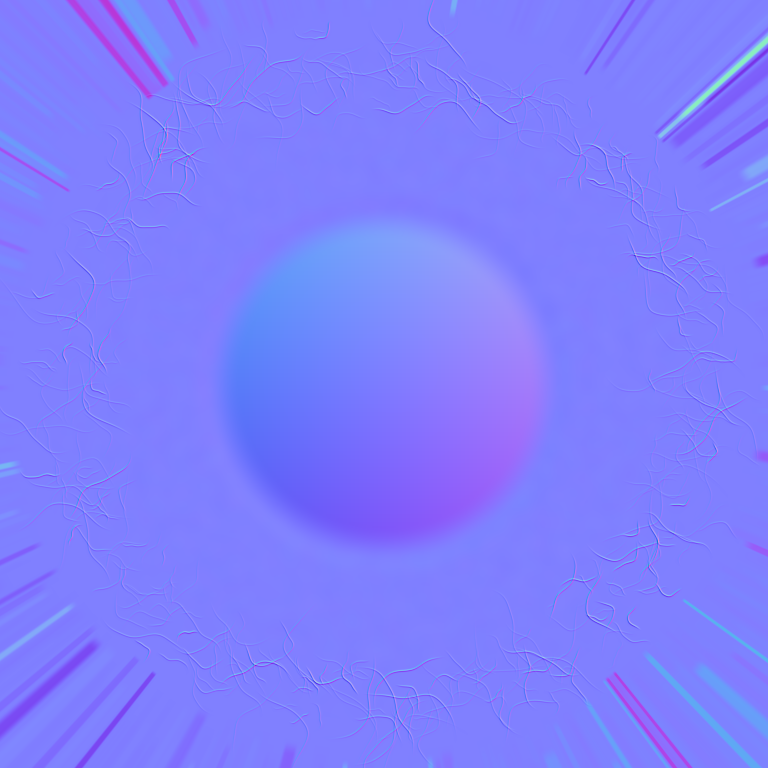
Reproduce this texture map procedurally as a Shadertoy shader.

```glsl
#define DISC_RADIUS 0.212
#define DISC_TILT 0.325
#define VEIN_RING 0.412
#define VEIN_SPREAD 0.07
#define VEIN_CELLS 34.0
#define VEINS_PER_CELL 13
#define VEIN_WIDTH 0.0011
#define RAY_START 0.478
#define GRAIN_TILT 0.035

const float TAU = 6.2831853;
// Directions of the bold and the lesser flares, in degrees
const vec4 BOLD_FLARES = vec4(127.5, 41.8, -52.2, -128.5);
const vec4 THIN_FLARES = vec4(148.5, 28.0, -35.8, 57.0);

vec4 hash4(vec2 p) {
    vec4 q = fract(p.xyxy * vec4(0.1031, 0.1030, 0.0973, 0.1099));
    q += dot(q, q.wzxy + 33.33);
    return fract((q.xxyz + q.yzzw) * q.zywx);
}

float gradientNoise(vec2 p) {
    vec2 i = floor(p), f = fract(p);
    vec2 u = f * f * f * (f * (f * 6.0 - 15.0) + 10.0);
    vec4 row;
    for (int k = 0; k < 4; k++) {
        vec2 corner = vec2(k & 1, k >> 1);
        row[k] = dot(hash4(i + corner + 71.0).xy * 2.0 - 1.0, f - corner);
    }
    return mix(mix(row.x, row.y, u.x), mix(row.z, row.w, u.x), u.y);
}

vec2 polar(float a) { return vec2(cos(a), sin(a)); }

// Soft domed disc with a faint reversed rim
vec2 discTilt(vec2 p, float r) {
    float inside = 1.0 - smoothstep(DISC_RADIUS - 0.027, DISC_RADIUS + 0.018, r);
    float rim = exp(-pow((r - DISC_RADIUS - 0.024) / 0.012, 2.0));
    vec2 dome = DISC_TILT * p / DISC_RADIUS - vec2(0.02, 0.03);
    return dome * inside - 0.03 * rim * p / max(r, 0.001);
}

// One embossed curving strand, placed at random in the ring
vec2 strandTilt(vec2 p, float cell, float id, float width) {
    vec4 place = hash4(vec2(cell, id) + 5.0);
    vec4 form = hash4(vec2(id + 41.0, cell + 17.0));
    float a = (cell + place.x) / VEIN_CELLS * TAU;
    float radius = VEIN_RING + VEIN_SPREAD * (place.y + form.w - 1.0);
    vec2 along = polar(place.z * TAU), across = vec2(-along.y, along.x);
    vec2 q = p - radius * polar(a);
    float halfLength = mix(0.016, 0.074, place.w * place.w);
    float t = dot(q, along) / halfLength;
    if (abs(t) > 1.0) return vec2(0.0);
    float phase = form.x * TAU, bend = 1.4 * (form.y - 0.5);
    float wave = 0.15 * sin(3.5 * t + phase) + 0.02 * sin(9.0 * t - phase) + bend * t * t;
    float slope = 0.525 * cos(3.5 * t + phase) + 0.18 * cos(9.0 * t - phase) + 2.0 * bend * t;
    float stretch = sqrt(1.0 + slope * slope);
    float d = (dot(q, across) - halfLength * wave) / (stretch * width);
    float strength = mix(0.22, 1.2, pow(form.z, 3.0)) * (1.0 - smoothstep(0.5, 1.0, abs(t)));
    return d * exp(-d * d) * strength * (across - along * slope) / stretch;
}

vec2 veinTilt(vec2 p, float r, float angle) {
    vec2 tilt = vec2(0.0);
    if (r < 0.25 || r > 0.56) return tilt;
    float home = floor(angle / TAU * VEIN_CELLS);
    float width = max(VEIN_WIDTH, 0.6 / iResolution.y);
    for (int k = -1; k <= 1; k++)
        for (int i = 0; i < VEINS_PER_CELL; i++)
            tilt += strandTilt(p, mod(home + float(k), VEIN_CELLS), float(i), width);
    return tilt;
}

// Sparse random streaks in angular cells
float streaks(float r, float angle, float cells) {
    float x = angle / TAU * cells;
    vec4 h = hash4(vec2(mod(floor(x), cells), cells));
    float f = abs(fract(x) - 0.5);
    float start = RAY_START + 0.09 * h.y * h.y;
    float band = 1.0 - smoothstep(0.05 + 0.2 * h.z, 0.5, f);
    float strength = 0.015 + 0.42 * pow(h.x, 13.0);
    return band * strength * (h.w < 0.5 ? -1.0 : 1.0) * smoothstep(start, start + 0.02, r);
}

// Signed angular offset from a direction, in degrees
float offsetFrom(float angle, float degreesAt) {
    return mod(degrees(angle) - degreesAt + 180.0, 360.0) - 180.0;
}

float box(float x, float center, float halfWidth) {
    return 1.0 - smoothstep(halfWidth - 0.15, halfWidth + 0.15, abs(x - center));
}

vec2 rayTilt(float r, float angle) {
    float s = streaks(r, angle, 150.0) + streaks(r, angle, 310.0);
    float outer = smoothstep(RAY_START, RAY_START + 0.006, r);
    for (int k = 0; k < 4; k++) {
        float bold = offsetFrom(angle, BOLD_FLARES[k]);
        float thin = offsetFrom(angle, THIN_FLARES[k]);
        float spread = k == 0 ? 1.7 : 0.8;
        float x = bold / spread;
        float flare = -0.5 * box(x, 1.0, 0.25) - 0.16 * box(x, 0.2, 0.6) - 0.45 * box(x, -0.8, 0.3);
        flare += 0.25 * box(x, -1.6, 0.2);
        if (k == 1) flare = 0.52 * box(bold, 0.1, 0.3) - 0.3 * box(bold, 0.9, 0.2) - 0.35 * box(bold, -0.8, 0.2);
        if (k == 3) flare = -0.42 * box(bold, 0.0, 0.35) - 0.15 * box(bold, -3.5, 0.5);
        s += outer * (flare + (k == 0 || k == 3 ? -0.4 : 0.4) * box(thin, 0.0, 0.2));
    }
    return s * vec2(-0.35 + 0.45 * sin(2.0 * angle), 1.0);
}

void mainImage(out vec4 fragColor, in vec2 fragCoord) {
    vec2 p = fragCoord / iResolution.xy - 0.5;
    float r = length(p), angle = atan(p.y, p.x + 1e-6);
    vec2 grain = vec2(gradientNoise(p * 36.0), gradientNoise(p * 36.0 + 19.0));
    float ringOnly = smoothstep(0.2, 0.24, r) * (1.0 - smoothstep(0.36, 0.44, r));
    vec2 tilt = discTilt(p, r) + GRAIN_TILT * grain * ringOnly;
    tilt += veinTilt(p, r, angle) + rayTilt(r, angle);

    // Encode the tilt as a unit normal
    tilt *= min(1.0, 0.9 / max(length(tilt), 0.001));
    vec3 normal = vec3(tilt, sqrt(1.0 - dot(tilt, tilt)));
    fragColor = vec4(0.5 + 0.5 * normal, 1.0);
}
```
